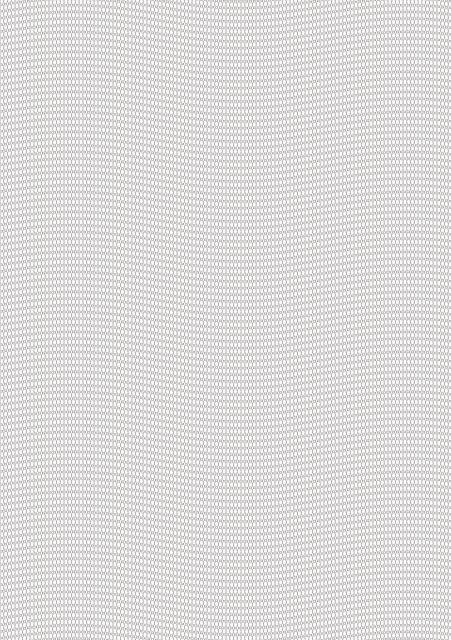
Give the GLSL for this pattern, as a Shadertoy shader.

```glsl
#define ROWS 96.0           // chains over the full height
#define LENSES 120.0        // lens shapes across the width
#define LENS_HEIGHT 0.66    // strand amplitude, in row pitches
#define HALF_LINE 0.00029   // half line width, in canvas widths
#define SWELL_PERIOD 0.74   // length of the broad wave
#define SWELL_HEIGHT 0.018  // amplitude of the broad wave
#define SWELL_CREST 0.16    // position of its first crest
#define PAPER vec3(0.985, 0.98, 0.98)
#define INK vec3(0.37, 0.365, 0.355)
#define SAMPLES 5

const float PI = 3.14159265;

// Share of a sample of the given size covered by a line at this distance
float lineCoverage(float dist, float size) {
    float upper = min(dist + 0.5 * size, HALF_LINE);
    float lower = max(dist - 0.5 * size, -HALF_LINE);
    return max(upper - lower, 0.0) / size;
}

// Two mirrored sine strands per row, carried by a broad swell
float chainInk(vec2 p, float rowPitch, float size) {
    float swellRate = 2.0 * PI / SWELL_PERIOD;
    float swellPhase = (p.x - SWELL_CREST) * swellRate;
    float swell = SWELL_HEIGHT * cos(swellPhase);
    float swellSlope = -SWELL_HEIGHT * swellRate * sin(swellPhase);

    float strandRate = PI * LENSES;
    float amplitude = LENS_HEIGHT * rowPitch;
    float strand = amplitude * sin(p.x * strandRate);
    float strandSlope = amplitude * strandRate * cos(p.x * strandRate);

    // Dividing by the gradient length keeps the line width even
    float risingScale = length(vec2(1.0, swellSlope + strandSlope));
    float fallingScale = length(vec2(1.0, swellSlope - strandSlope));

    // Tall lenses reach into the rows above and below
    float y = (fract((p.y - swell) / rowPitch) - 0.5) * rowPitch;
    float ink = 0.0;
    for (int row = -1; row <= 1; row++) {
        float height = y - float(row) * rowPitch;
        float rising = abs(height - strand) / risingScale;
        float falling = abs(height + strand) / fallingScale;
        ink = max(ink, lineCoverage(min(rising, falling), size));
    }
    return ink;
}

void mainImage(out vec4 fragColor, in vec2 fragCoord) {
    float rowPitch = iResolution.y / iResolution.x / ROWS;
    float sampleSize = 1.0 / (float(SAMPLES) * iResolution.x);

    // Average a grid of samples inside the pixel
    float ink = 0.0;
    for (int j = 0; j < SAMPLES; j++) {
        for (int i = 0; i < SAMPLES; i++) {
            vec2 offset = (vec2(i, j) + 0.5) / float(SAMPLES) - 0.5;
            vec2 p = (fragCoord + offset) / iResolution.x;
            ink += chainInk(p, rowPitch, sampleSize);
        }
    }
    ink /= float(SAMPLES * SAMPLES);

    fragColor = vec4(mix(PAPER, INK, ink), 1.0);
}
```
